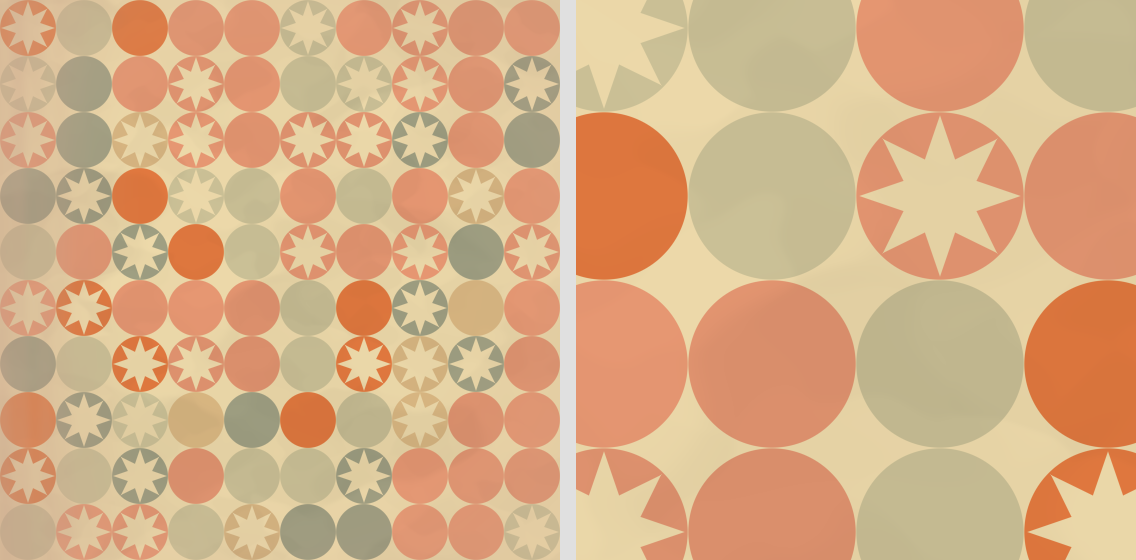
Left, the full canvas; right, a detail of the centre.
This pattern is drawn by a Shadertoy shader. Its source:

```glsl
// Ten by ten grid of touching retro discs, some cut by eight-pointed stars, under a faded paper wash.

float hash(vec2 p) {
    return fract(sin(dot(p, vec2(127.1, 311.7))) * 43758.55);
}

// Soft cellular noise: each cell carries a flat tone that blends at its borders.
float washTone(vec2 p) {
    p += 0.25 * sin(p.yx * 2.3 + vec2(0.4, 1.7)) + 0.08 * sin(p.yx * 7.1);
    vec2 cell = floor(p);
    float tone = 0.0, total = 0.0;
    for (int y = -1; y <= 1; y++) {
        for (int x = -1; x <= 1; x++) {
            vec2 id = cell + vec2(x, y);
            vec2 seed = id + vec2(hash(id), hash(id + 31.0));
            float weight = exp(-28.0 * length(p - seed));
            tone += weight * hash(id + 67.0);
            total += weight;
        }
    }
    return tone / max(total, 1e-20) - 0.5;
}

// Signed distance to an eight-pointed star with one tip straight up.
float starDistance(vec2 p) {
    const float halfSector = 0.392699;
    float angle = abs(mod(atan(p.x, p.y) + halfSector, 2.0 * halfSector) - halfSector);
    vec2 folded = length(p) * vec2(cos(angle), sin(angle));
    vec2 tip = vec2(0.48, 0.0);
    vec2 notch = 0.235 * vec2(cos(halfSector), sin(halfSector));
    vec2 edge = normalize(notch - tip);
    return dot(folded - tip, vec2(edge.y, -edge.x));
}

// Weighted choice of the five inks.
vec3 discColor(float pick) {
    if (pick < 0.46) return vec3(0.87, 0.57, 0.43);
    if (pick < 0.63) return vec3(0.86, 0.46, 0.24);
    if (pick < 0.78) return vec3(0.60, 0.60, 0.49);
    if (pick < 0.94) return vec3(0.77, 0.73, 0.57);
    return vec3(0.82, 0.69, 0.49);
}

void mainImage(out vec4 fragColor, in vec2 fragCoord) {
    vec2 uv = fragCoord / iResolution.xy;
    vec2 id = floor(uv * 10.0);
    vec2 p = fract(uv * 10.0) - 0.5;
    float blur = 7.0 / min(iResolution.x, iResolution.y);

    // Discs and stars
    vec3 paper = vec3(0.90, 0.825, 0.645);
    vec3 ink = discColor(hash(id + 5.0)) * (0.98 + 0.04 * hash(id + 19.0));
    float disc = 1.0 - smoothstep(-blur, blur, length(p) - 0.498);
    float star = 1.0 - smoothstep(-blur, blur, starDistance(p));
    star *= step(hash(id + 43.0), 0.42);
    vec3 color = mix(paper, ink, disc * (1.0 - star));

    // Overlapping brushed patches
    float wash = 0.6 * washTone(uv * vec2(5.0, 8.0)) + 0.4 * washTone(uv * vec2(13.0, 17.0) + 9.0);
    color *= 1.0 + 0.065 * wash;

    // Rosy fading, strongest and streaked along the left side
    float streak = 0.5 + 0.25 * sin(uv.x * 71.0 + sin(uv.y * 5.0)) + 0.15 * sin(uv.x * 163.0 + uv.y * 3.0);
    float left = 1.0 - smoothstep(0.0, 0.26, uv.x + 0.06 * wash);
    float rim = smoothstep(0.30, 0.68, length(uv - 0.5) + 0.04 * wash);
    color = mix(color, vec3(0.79, 0.64, 0.55), left * (0.24 + 0.2 * streak) + 0.2 * rim);

    fragColor = vec4(clamp(color, 0.0, 1.0), 1.0);
}
```
